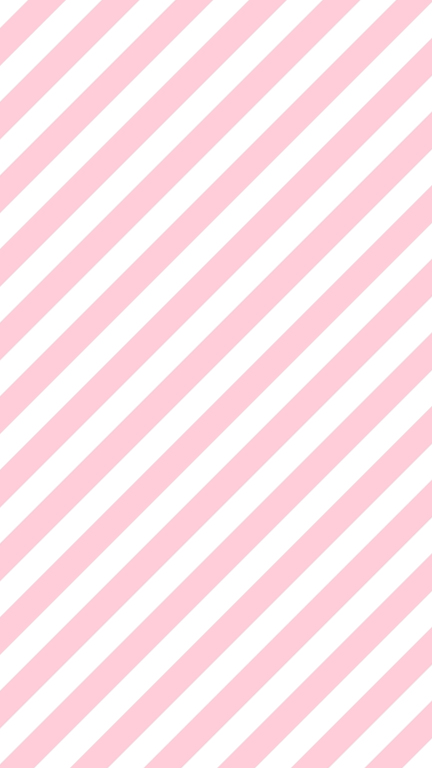
Reproduce this pattern procedurally as a Shadertoy shader.

```glsl
// Even pink and white diagonal stripes rising to the right at 45 degrees.
#define PERIOD 0.09587     // stripe repeat along an axis, in canvas heights
#define FIRST_EDGE 0.0371  // start of the first full stripe from the top left
#define PINK_SHARE 0.5025  // part of each repeat that is pink
#define EDGE_SOFT 0.002    // half width of the soft edge, in canvas heights
#define EDGE_SHADE 0.04    // slight darkening along the edges
#define PINK vec3(1.0, 0.80, 0.85)
#define WHITE vec3(1.0)

// Signed distance along an axis to the nearest stripe edge, positive inside pink.
float stripeDistance(float along) {
    float center = FIRST_EDGE + 0.5 * PINK_SHARE * PERIOD;
    float offset = (fract((along - center) / PERIOD + 0.5) - 0.5) * PERIOD;
    return 0.5 * PINK_SHARE * PERIOD - abs(offset);
}

void mainImage(out vec4 fragColor, in vec2 fragCoord) {
    // Canvas heights, measured from the top left corner
    vec2 pos = vec2(fragCoord.x, iResolution.y - fragCoord.y) / iResolution.y;

    // Stripe coverage with a smoothed edge
    float soft = max(EDGE_SOFT, 0.7 / iResolution.y);
    float dist = stripeDistance(pos.x + pos.y);
    float cover = clamp(0.5 + 0.5 * dist / soft, 0.0, 1.0);

    // Faint grey rim, strongest on the pink side of the edge
    float rim = 6.75 * cover * cover * (1.0 - cover);
    vec3 color = mix(WHITE, PINK, cover) - EDGE_SHADE * rim;
    fragColor = vec4(color, 1.0);
}
```
